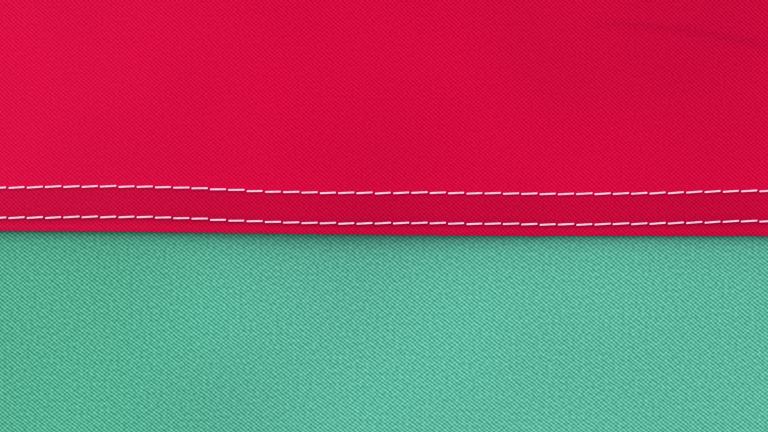
This texture is drawn by a Shadertoy shader. Its source:

```glsl
#define RED vec3(0.825, 0.042, 0.245)
#define GREEN vec3(0.355, 0.70, 0.607)
#define THREAD vec3(0.96, 0.80, 0.88)
#define STITCH_PITCH 0.0424
#define STITCH_PHASE 0.653
#define STITCH_HALF_LENGTH 0.0190
#define STITCH_HALF_WIDTH 0.0025
#define ROW_GAP 0.0705
#define RED_WEAVE vec2(0.0105, 0.0095)
#define GREEN_WEAVE vec2(0.0115, 0.0092)

vec2 hashGradient(vec2 cell) {
    vec2 q = fract(cell * vec2(0.1031, 0.1137));
    q += dot(q, q.yx + 33.33);
    float angle = 6.2832 * fract((q.x + q.y) * q.x * 7.31);
    return vec2(cos(angle), sin(angle));
}

float gradientNoise(vec2 p) {
    vec2 i = floor(p), f = fract(p);
    vec2 u = f * f * f * (f * (f * 6.0 - 15.0) + 10.0);
    float a = dot(hashGradient(i), f);
    float b = dot(hashGradient(i + vec2(1, 0)), f - vec2(1, 0));
    float c = dot(hashGradient(i + vec2(0, 1)), f - vec2(0, 1));
    float d = dot(hashGradient(i + vec2(1, 1)), f - vec2(1, 1));
    return mix(mix(a, b, u.x), mix(c, d, u.x), u.y);
}

float bell(float x, float width) {
    return exp(-x * x / (width * width));
}

// Staggered thread crossings, from -1 to 1
float weave(vec2 p, vec2 pitch) {
    p += 0.002 * vec2(gradientNoise(p * 45.0), gradientNoise(p * 38.0 + 9.0));
    vec2 q = 6.2832 * p / pitch;
    float crossings = cos(q.x) * cos(q.y);
    float twill = cos(q.x + q.y);
    return 0.65 * crossings + 0.35 * twill;
}

float upperRow(float x) {
    float y = mix(0.567, 0.5525, smoothstep(0.30, 0.88, x));
    y += 0.005 * smoothstep(1.48, 1.80, x);
    return y + 0.0015 * sin(9.0 * x - 0.8);
}

float hemEdge(float x) {
    return 0.4655 - 0.0115 * smoothstep(-0.1, 1.3, x);
}

// Distance to the nearest rounded stitch of a row
float stitchDistance(vec2 p, float rowY, float seed) {
    float s = (p.x - STITCH_PHASE) / STITCH_PITCH;
    float id = floor(s);
    float jitter = gradientNoise(vec2(id * 0.73 + 0.3, seed));
    float u = (fract(s) - 0.5) * STITCH_PITCH;
    float v = p.y - rowY - 0.055 * u - 0.0015 * jitter;
    float reach = STITCH_HALF_LENGTH - STITCH_HALF_WIDTH + 0.001 * jitter;
    return length(vec2(max(abs(u) - reach, 0.0), v)) - STITCH_HALF_WIDTH;
}

vec3 redCloth(vec2 p, float rowY, float edgeY) {
    float tone = 1.02 + 0.035 * gradientNoise(p * 4.0);
    tone -= 0.06 * smoothstep(0.7, 1.8, p.x) * smoothstep(0.5, 0.95, p.y);
    // Faint crease near the upper right
    float creaseY = 0.945 - 0.30 * (p.x - 1.36) * (p.x - 1.36);
    tone -= 0.04 * bell(p.y - creaseY, 0.012) * smoothstep(1.30, 1.50, p.x);
    // Pressed strip between the rows and the hem
    tone -= 0.08 * smoothstep(rowY + 0.004, rowY - 0.012, p.y);
    tone -= 0.05 * bell(p.y - rowY + ROW_GAP, 0.012);
    tone += 0.04 * bell(p.y - edgeY - 0.012, 0.006);
    vec3 colour = RED * tone;
    colour += vec3(0.02, 0.02, 0.02) * (1.0 - smoothstep(0.0, 0.8, p.x));
    float grain = weave(p, RED_WEAVE) + 0.8 * gradientNoise(p * 150.0);
    return colour + vec3(0.050, 0.026, 0.030) * grain;
}

vec3 greenCloth(vec2 p, float edgeY) {
    float depth = max(edgeY - p.y, 0.0);
    float light = bell(length(p - vec2(1.25, 0.24)), 0.8);
    vec3 colour = GREEN * (0.97 + 0.07 * light + 0.04 * gradientNoise(p * 3.0));
    colour += vec3(-0.02, 0.005, -0.03) * (1.0 - smoothstep(0.0, 0.9, p.x));
    float grain = weave(p, GREEN_WEAVE) + 0.8 * gradientNoise(p * 130.0);
    colour += vec3(0.110, 0.105, 0.105) * grain;
    // Contact shadow and a soft fold under the hem
    float fold = bell(p.x - 0.82, 0.32);
    float contact = exp(-depth / (0.009 + 0.008 * fold));
    float wide = exp(-depth / 0.05);
    return colour * (1.0 - 0.45 * contact) * (1.0 - 0.12 * wide);
}

void mainImage(out vec4 fragColor, in vec2 fragCoord) {
    vec2 p = fragCoord / iResolution.y;
    float px = 1.0 / iResolution.y;
    float rowY = upperRow(p.x);
    float edgeY = hemEdge(p.x) + 0.001 * gradientNoise(vec2(p.x * 40.0, 0.5));

    // Two cloths meeting at the hem
    vec3 colour = mix(greenCloth(p, edgeY), redCloth(p, rowY, edgeY),
                      smoothstep(-px, px, p.y - edgeY));

    // Two stitched rows, each with a small shadow
    for (int i = 0; i < 2; i++) {
        float row = float(i);
        float y = rowY - ROW_GAP * row;
        float shade = stitchDistance(p + vec2(0.0, 0.003), y, row + 0.4);
        colour *= 1.0 - 0.16 * (1.0 - smoothstep(-0.001, 0.005, shade));
        float d = stitchDistance(p, y, row + 0.4);
        float sheen = 0.98 + 0.10 * gradientNoise(p * 90.0);
        float cover = 1.0 - smoothstep(-0.8 * px, 0.8 * px, d);
        colour = mix(colour, THREAD * sheen, cover);
    }
    fragColor = vec4(clamp(colour, 0.0, 1.0), 1.0);
}
```
